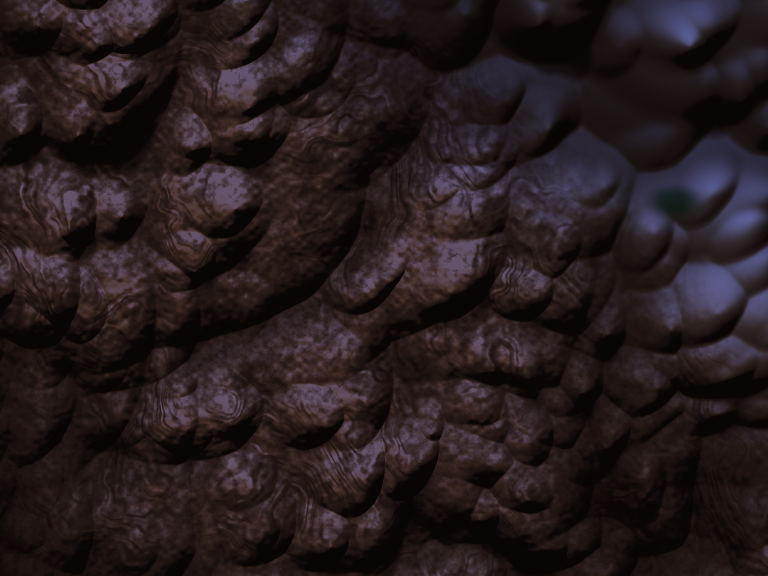
Reproduce this texture procedurally as a Shadertoy shader.

```glsl
// Dim, knobbly bark: leaning burls and thorns with fine wrinkles, blurring into blue distance.

const vec3 SHADE = vec3(0.068, 0.040, 0.032);
const vec3 BROWN = vec3(0.260, 0.175, 0.150);
const vec3 FAR_BROWN = vec3(0.180, 0.152, 0.165);
const vec3 SKY = vec3(0.13, 0.175, 0.36);
const vec3 MOSS = vec3(0.02, 0.09, 0.05);
const vec3 LIGHT = vec3(-0.17, 0.68, 0.71);
const vec2 LEAN = vec2(-0.44, 0.32);    // long slope side of each knob
const float LOBE_SCALE = 2.6;
const float KNOB_SCALE = 5.6;
const float THORN_SCALE = 10.0;
const float WRINKLE_FREQ = 680.0;
const float WRINKLE_DEPTH = 1.25;
const float GRAIN_DEPTH = 1.4;
const float EXPOSURE = 1.5;

float hash(vec2 p) {
    return fract(sin(dot(p, vec2(127.1, 311.7))) * 43758.5453);
}

float noise(vec2 p) {
    vec2 i = floor(p), f = fract(p);
    f = f * f * (3.0 - 2.0 * f);
    return mix(mix(hash(i), hash(i + vec2(1, 0)), f.x),
               mix(hash(i + vec2(0, 1)), hash(i + vec2(1, 1)), f.x), f.y);
}

float fbm(vec2 p) {
    float sum = 0.0, amp = 0.5;
    for (int i = 0; i < 4; i++) {
        sum += amp * noise(p);
        p = p * 2.03 + 17.3;
        amp *= 0.5;
    }
    return sum;
}

// Distance from the focal plane: 0 is sharp, 1 is fully blurred
float farness(vec2 p) {
    return smoothstep(0.72, 1.15, 0.6 * p.x + 0.5 * p.y);
}

// Union of scattered knobs; "point" turns domes into cones
float knobs(vec2 p, float seed, float density, float point, float crease) {
    vec2 cell = floor(p);
    float sum = 0.0;
    for (int y = -1; y <= 1; y++)
    for (int x = -1; x <= 1; x++) {
        vec2 id = cell + vec2(x, y);
        vec2 key = id + seed;
        vec2 center = id + 0.2 + 0.6 * vec2(hash(key), hash(key + 41.3));
        float size = hash(key + 73.9);
        float present = step(hash(key + 19.7), density);
        vec2 q = p - center;
        float radius = mix(0.5, 0.78, size);
        radius *= 1.0 + dot(q / (length(q) + 0.02), LEAN);
        float d = min(length(q) / radius, 1.0);
        float dome = 1.0 - d * d * mix(1.0, d, 0.6);
        float cone = pow(1.0 - d, 1.3);
        float profile = mix(dome, cone, point * mix(0.3, 1.0, hash(key + 5.1)));
        sum += exp(crease * present * profile * mix(0.65, 1.0, size));
    }
    return log(sum / 9.0) / crease;
}

float height(vec2 p) {
    float blur = farness(p);
    float crease = mix(55.0, 20.0, blur);
    float rough = 0.010 * noise(p * 19.0) + 0.006 * noise(p * 47.0) + 0.0028 * noise(p * 110.0);
    float thorny = mix(0.025, 0.068, smoothstep(0.3, 0.6, noise(p * 3.0 + 8.0)));
    p += 0.06 * (vec2(noise(p * 5.0), noise(p * 5.0 + 31.0)) - 0.5);
    float h = 0.13 * knobs(p * LOBE_SCALE, 3.0, 1.0, 0.0, crease);
    h += 0.080 * knobs(p * KNOB_SCALE, 57.0, 0.9, 0.6, crease);
    h += mix(thorny, 0.042, blur) * knobs(p * THORN_SCALE, 91.0, 0.65, 1.0, crease);
    return h + rough * (1.0 - blur);
}

// Shadow cast by taller bark between the point and the light
float castShadow(vec2 p, float h) {
    float block = 0.0;
    vec2 dir = normalize(LIGHT.xy);
    for (int i = 1; i <= 5; i++) {
        float t = 0.014 * float(i);
        block = max(block, height(p + dir * t) - h - 0.7 * t);
    }
    return 1.0 - 0.7 * smoothstep(0.0, 0.04, block);
}

void mainImage(out vec4 fragColor, in vec2 fragCoord) {
    vec2 p = fragCoord / iResolution.y;
    float blur = farness(p);

    // Surface slope, sampled wider where out of focus
    float e = mix(0.0013, 0.009, blur);
    float h = height(p);
    vec2 slope = vec2(height(p + vec2(e, 0)) - height(p - vec2(e, 0)),
                      height(p + vec2(0, e)) - height(p - vec2(0, e))) / (2.0 * e);
    vec3 normal = normalize(vec3(-slope, 1.0));

    // Key light, crevices and a pool of light left of centre
    float lit = max(dot(normal, LIGHT), 0.0) * castShadow(p, h);
    lit *= mix(0.3, 1.0, smoothstep(0.05, 0.19, h));
    vec2 fromPool = p - vec2(0.5, 0.66);
    float pool = exp(-3.5 * dot(fromPool, fromPool));
    float distant = smoothstep(0.68, 1.05, 0.5 * p.x + 0.6 * p.y);
    lit *= EXPOSURE * mix(0.38, 1.1, max(pool, distant));
    lit *= mix(0.35, 1.0, smoothstep(0.0, 0.5, p.x + 0.6 * p.y));

    // Broken wrinkles that wrap around the knobs, and rough grain
    float sharp = 1.0 - smoothstep(0.0, 0.8, blur);
    float phase = WRINKLE_FREQ * (0.5 * h + 0.45 * p.y + 0.2 * p.x + 0.16 * fbm(p * 6.0));
    float lines = noise(vec2(phase * 0.4, 35.0 * p.x - 20.0 * p.y)) - 0.5;
    lit *= 1.0 + WRINKLE_DEPTH * sharp * lines * smoothstep(0.1, 0.6, noise(p * 9.0));
    lit *= 1.0 + GRAIN_DEPTH * sharp * (fbm(p * 115.0) - 0.47);
    lit = clamp(lit, 0.0, 1.25);

    // Warm bark with a cold sheen on faces turned to the sky
    vec3 color = mix(SHADE, mix(BROWN, FAR_BROWN, distant), lit);
    float skyward = smoothstep(-0.1, 0.75, normal.y);
    color += SKY * skyward * lit * mix(0.42 * lit, 0.9, distant);
    color *= mix(0.5, 1.0, smoothstep(0.0, 0.2, lit));
    float leaf = length((p - vec2(1.17, 0.65)) * vec2(1.0, 1.6));
    color = mix(color, MOSS, 0.7 * (1.0 - smoothstep(0.015, 0.06, leaf)));

    fragColor = vec4(color, 1.0);
}
```
